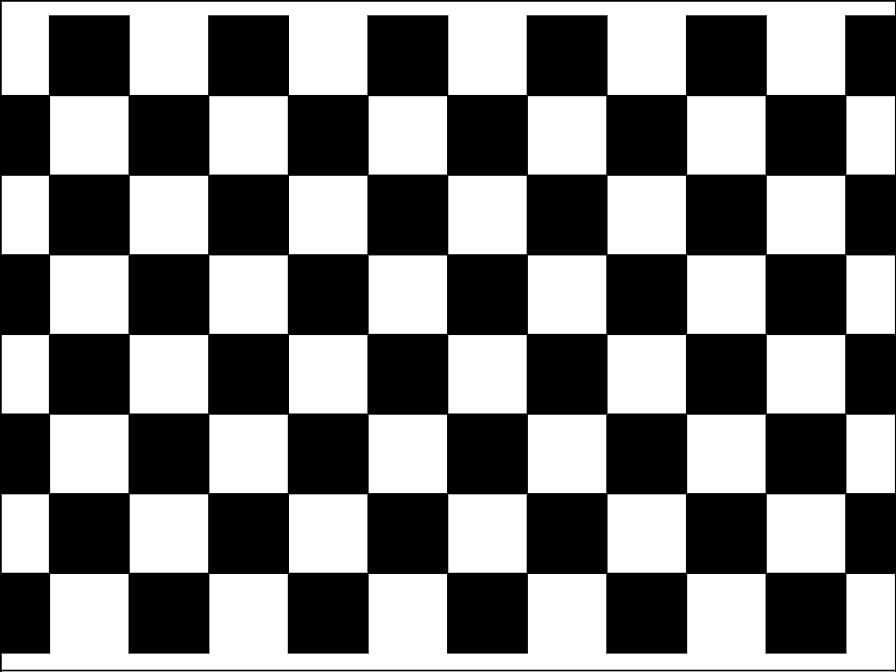
Give the GLSL for this pattern, as a WebGL 1 fragment shader.

```glsl
precision highp float;

uniform vec2 u_resolution;

const vec3 PAPER = vec3(1.0);
const vec3 INK = vec3(0.0);
const float CELL = 0.1185;                       // square side, in canvas heights
const float BLEED = 0.0009;                      // ink spread past each square
const vec2 BOARD_SHIFT = vec2(-0.0005, 0.0023);  // board centre from canvas centre

float boxDistance(vec2 p, vec2 halfSize) {
  vec2 d = abs(p) - halfSize;
  return length(max(d, 0.0)) + min(max(d.x, d.y), 0.0);
}

// Every second square in both directions, limited to four rows
float squareLattice(vec2 p, vec2 firstCentre, float cell, float bleed) {
  vec2 q = p - firstCentre * cell;
  vec2 index = floor(q / (2.0 * cell) + 0.5);
  index.y = clamp(index.y, -2.0, 1.0);
  return boxDistance(q - index * 2.0 * cell, vec2(0.5 * cell + bleed));
}

// Two interleaved lattices make the eight-row checkerboard
float checkerDistance(vec2 p, float cell, float bleed) {
  float evenSquares = squareLattice(p, vec2(0.5), cell, bleed);
  float oddSquares = squareLattice(p, vec2(1.5), cell, bleed);
  return min(evenSquares, oddSquares);
}

// Hairline frame, slightly uneven from side to side
float frameDistance(vec2 p, vec2 size) {
  float left = p.x - 0.0026;
  float right = size.x - p.x - 0.0016;
  float top = size.y - p.y - 0.0026;
  float bottom = abs(p.y - 0.0022) - 0.0012;
  return min(min(left, right), min(top, bottom));
}

float coverage(float dist, float softness) {
  return clamp(0.5 - dist / softness, 0.0, 1.0);
}

void main() {
  float pixel = 1.0 / u_resolution.y;
  vec2 size = vec2(u_resolution.x * pixel, 1.0);
  vec2 p = gl_FragCoord.xy * pixel;

  float board = checkerDistance(p - 0.5 * size - BOARD_SHIFT, CELL, BLEED);
  float frame = frameDistance(p, size);
  float ink = max(coverage(board, pixel), coverage(frame, pixel));

  gl_FragColor = vec4(mix(PAPER, INK, ink), 1.0);
}
```
